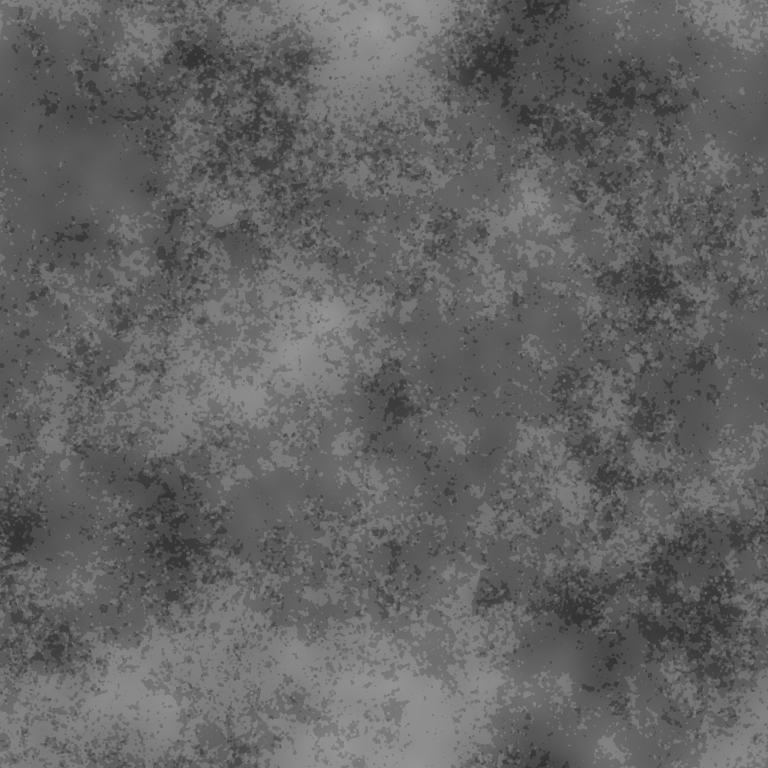
Write a three.js fragment shader that draws this texture.

```glsl
varying vec2 vUv;

// Three random values per lattice cell
vec3 hash3(vec2 cell, float seed) {
  vec3 p = fract(vec3(cell.xyx + seed * 7.31) * vec3(0.1031, 0.1030, 0.0973));
  p += dot(p, p.yxz + 33.33);
  return fract((p.xxy + p.yzz) * p.zyx);
}

// Wrapping cellular noise: one soft, signed blob per cell, about unit deviation
float blobNoise(vec2 uv, float cells, float seed) {
  vec2 p = uv * cells;
  vec2 base = floor(p);
  float sum = 0.0;
  for (int y = -1; y <= 1; y++) {
    for (int x = -1; x <= 1; x++) {
      vec2 cell = base + vec2(float(x), float(y));
      vec3 rnd = hash3(mod(cell, cells), seed);
      vec2 offset = p - cell - rnd.xy;
      float falloff = max(0.0, 1.0 - dot(offset, offset));
      sum += (rnd.z * 2.0 - 1.0) * falloff * falloff * falloff;
    }
  }
  return sum * 2.6;
}

// Four octaves, normalised to unit deviation
float layeredNoise(vec2 uv, float cells, float gain, float seed) {
  float sum = 0.0;
  float energy = 0.0;
  float weight = 1.0;
  for (int i = 0; i < 4; i++) {
    sum += weight * blobNoise(uv, cells, seed + float(i));
    energy += weight * weight;
    cells *= 2.0;
    weight *= gain;
  }
  return sum * inversesqrt(energy);
}

void main() {
  // Broad clouds and the patches where flecks gather
  float cloud = layeredNoise(vUv, 4.0, 0.62, 1.0);
  float patches = layeredNoise(vUv, 5.0, 0.75, 11.0);

  // Fine speckle
  float lightGrain = layeredNoise(vUv, 32.0, 1.2, 21.0);
  float darkGrain = layeredNoise(vUv, 32.0, 1.2, 31.0);

  // Pale flecks crowd the bright clouds, dark ones the shaded clouds
  float paleFlecks = smoothstep(-0.2, 0.8, lightGrain + 0.6 * cloud + 0.6 * patches);
  float darkFlecks = smoothstep(0.7, 1.8, darkGrain - 0.6 * cloud + 0.5 * patches);

  float grey = 0.382 + 0.042 * cloud + 0.085 * paleFlecks - 0.085 * darkFlecks;
  gl_FragColor = vec4(vec3(clamp(grey, 0.17, 0.64)), 1.0);
}
```
